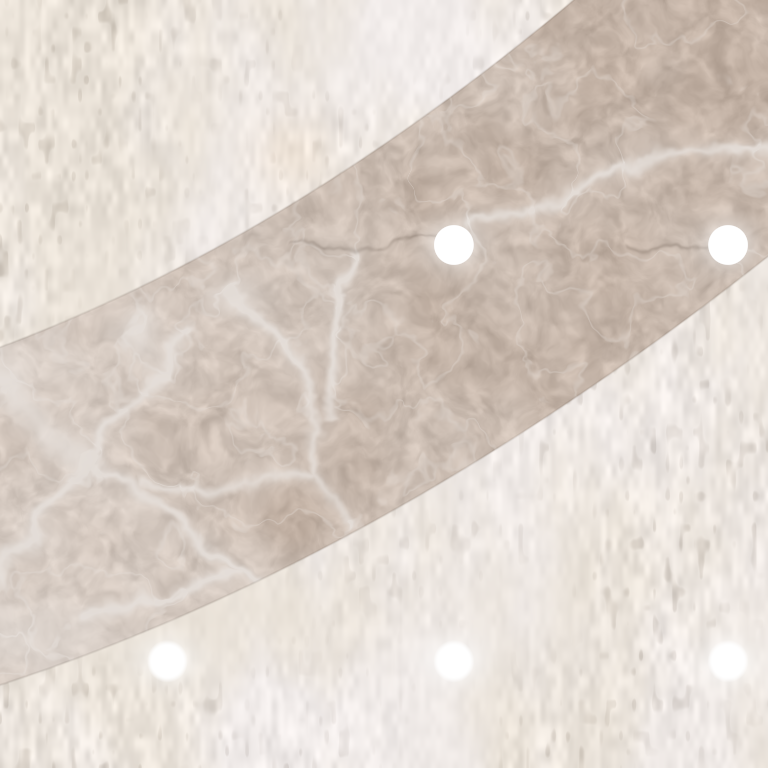
This texture is drawn by a WebGL 2 fragment shader. Its source:

```glsl
#version 300 es
precision highp float;

uniform vec2 u_resolution;
out vec4 fragColor;

#define STONE_CREAM vec3(0.915, 0.885, 0.845)
#define STONE_WHITE vec3(0.940, 0.918, 0.905)
#define BAND_BROWN vec3(0.765, 0.700, 0.650)
#define BAND_GREY vec3(0.835, 0.790, 0.755)
#define VEIN_COLOR vec3(0.900, 0.875, 0.855)
#define UPPER_EDGE vec3(0.548, 0.372, 0.312)
#define LOWER_EDGE vec3(0.108, 0.325, 0.233)
#define LAMP_RADIUS 0.0262
#define STONE_GRAIN 0.16
#define BAND_GRAIN 0.17
#define VEIN_WARP 0.022

float hash(vec2 p) {
    return fract(sin(dot(p, vec2(127.1, 311.7))) * 43758.545);
}

float noise(vec2 p) {
    vec2 i = floor(p), f = fract(p);
    f = f * f * (3.0 - 2.0 * f);
    return mix(mix(hash(i), hash(i + vec2(1, 0)), f.x),
               mix(hash(i + vec2(0, 1)), hash(i + vec2(1, 1)), f.x), f.y);
}

float fbm(vec2 p) {
    float sum = 0.0, amp = 0.5;
    for (int i = 0; i < 4; i++) {
        sum += amp * noise(p);
        p = mat2(1.6, 1.2, -1.2, 1.6) * p + 7.3;
        amp *= 0.5;
    }
    return sum / 0.9375;
}

float blob(vec2 p, vec2 center, vec2 size) {
    vec2 d = (p - center) / size;
    return exp(-dot(d, d));
}

float segment(vec2 p, vec2 a, vec2 b) {
    vec2 d = b - a;
    return length(p - a - d * clamp(dot(p - a, d) / dot(d, d), 0.0, 1.0));
}

// Signed distance to a parabola y = c.x + c.y x + c.z x^2, positive above
float curveDistance(vec2 p, vec3 c) {
    float slope = c.y + 2.0 * c.z * p.x;
    return (p.y - c.x - p.x * (c.y + c.z * p.x)) / sqrt(1.0 + slope * slope);
}

// Pale travertine with short vertical grain
vec3 stone(vec2 p) {
    float cloud = fbm(p * vec2(9.0, 4.0) + 3.0);
    float white = smoothstep(0.25, 0.75, cloud + 0.18 * (p.x - p.y));
    white += 0.7 * blob(p, vec2(0.55, 0.95), vec2(0.08, 0.10));
    white += 0.7 * blob(p, vec2(0.37, 0.04), vec2(0.12, 0.09));
    vec3 color = mix(STONE_CREAM, STONE_WHITE, min(white, 1.2));
    float strength = smoothstep(0.25, 0.7, fbm(p * vec2(7.0, 5.0) + 21.0));
    float grain = noise(p * vec2(140.0, 62.0)) * 0.6 + noise(p * vec2(95.0, 26.0) + 9.0) * 0.4;
    color += (grain - 0.5) * STONE_GRAIN * mix(0.35, 1.0, strength);
    float pits = smoothstep(0.70, 0.92, noise(p * vec2(115.0, 48.0) + 40.0));
    color -= pits * strength * vec3(0.075, 0.080, 0.085);
    color -= vec3(0.0, 0.02, 0.05) * blob(p, vec2(0.38, 0.80), vec2(0.05));
    return color;
}

// Pale crossing veins, each a segment (a.xy, b.xy) through warped space
float veins(vec2 p) {
    vec4 paths[11] = vec4[11](
        vec4(0.11, 0.395, 0.33, 0.25), vec4(0.11, 0.395, 0.00, 0.25),
        vec4(0.11, 0.395, 0.25, 0.57), vec4(0.30, 0.63, 0.39, 0.52),
        vec4(0.39, 0.52, 0.42, 0.375), vec4(0.42, 0.375, 0.46, 0.32),
        vec4(0.46, 0.68, 0.42, 0.45), vec4(0.12, 0.205, 0.31, 0.26),
        vec4(0.62, 0.70, 0.90, 0.815), vec4(0.90, 0.815, 1.00, 0.80),
        vec4(0.42, 0.375, 0.18, 0.36));
    float total = 0.0;
    for (int i = 0; i < 11; i++) {
        float d = segment(p, paths[i].xy, paths[i].zw);
        total = max(total, 0.75 * exp(-d * d / 0.00005) + 0.25 * exp(-d / 0.022));
    }
    float broad = segment(p, vec2(0.0, 0.49), vec2(0.11, 0.395));
    return max(total, 0.8 * exp(-broad * broad / 0.0005));
}

// Brown marble band
vec3 marble(vec2 p) {
    vec2 warp = vec2(fbm(p * 18.0), fbm(p * 18.0 + 31.0)) - 0.5;
    vec2 q = p + warp * VEIN_WARP * 2.0;
    float cloud = fbm(p * 9.0 + 5.0);
    float grey = smoothstep(0.75, 0.0, p.x) * 0.65 + (cloud - 0.5) * 0.9 + 0.16;
    grey -= 0.6 * blob(p, vec2(0.95, 0.88), vec2(0.05, 0.06));
    grey -= 0.6 * blob(p, vec2(0.385, 0.33), vec2(0.035, 0.05));
    vec3 color = mix(BAND_BROWN, BAND_GREY, clamp(grey, -0.1, 1.0));
    color += (fbm(q * 48.0) - 0.5) * BAND_GRAIN;
    color += (noise(q * 105.0 + 13.0) - 0.5) * BAND_GRAIN * 0.35;
    float web = abs(fbm(q * 14.0 + 17.0) - 0.5);
    float pale = veins(q) * (0.55 + 0.6 * cloud) + 0.28 * smoothstep(0.035, 0.0, web);
    pale += 0.75 * blob(q, vec2(0.185, 0.565), vec2(0.03, 0.035));
    pale += 0.55 * blob(q, vec2(0.31, 0.62), vec2(0.035, 0.025));
    pale += 0.6 * blob(q, vec2(0.02, 0.17), vec2(0.12, 0.055));
    pale += 0.4 * blob(q, vec2(0.0, 0.52), vec2(0.12, 0.05));
    color = mix(color, VEIN_COLOR, clamp(pale, 0.0, 0.9));
    float crack = min(segment(q, vec2(0.38, 0.685), vec2(0.57, 0.69)),
                      segment(q, vec2(0.83, 0.68), vec2(0.93, 0.677)));
    return color - 0.09 * exp(-crack * crack / 0.00001);
}

void main() {
    vec2 p = gl_FragCoord.xy / u_resolution;
    float pixel = 1.0 / min(u_resolution.x, u_resolution.y);
    float upper = curveDistance(p, UPPER_EDGE), lower = curveDistance(p, LOWER_EDGE);
    float inside = min(-upper, lower);
    vec3 color = mix(stone(p), marble(p), smoothstep(-pixel, pixel, inside));
    color -= 0.07 * smoothstep(0.0025, 0.0, abs(inside));

    // Lamps: crisp row on the band, softer row below
    for (int i = 0; i < 6; i++) {
        float k = float(i % 3) - 1.0;
        bool onBand = i > 2;
        if (onBand && k < 0.0) continue;
        vec2 d = p - vec2(0.591 + 0.365 * k - 0.008 * k * k, onBand ? 0.681 : 0.139);
        float soft = onBand ? pixel : 0.006;
        float disc = 1.0 - smoothstep(-soft, soft, length(d) - LAMP_RADIUS);
        float glow = blob(d, vec2(0.0), onBand ? vec2(0.033, 0.029) : vec2(0.039, 0.030));
        color = mix(color, vec3(1.0), max(disc, 0.7 * glow));
    }
    fragColor = vec4(clamp(color, 0.0, 1.0), 1.0);
}
```
